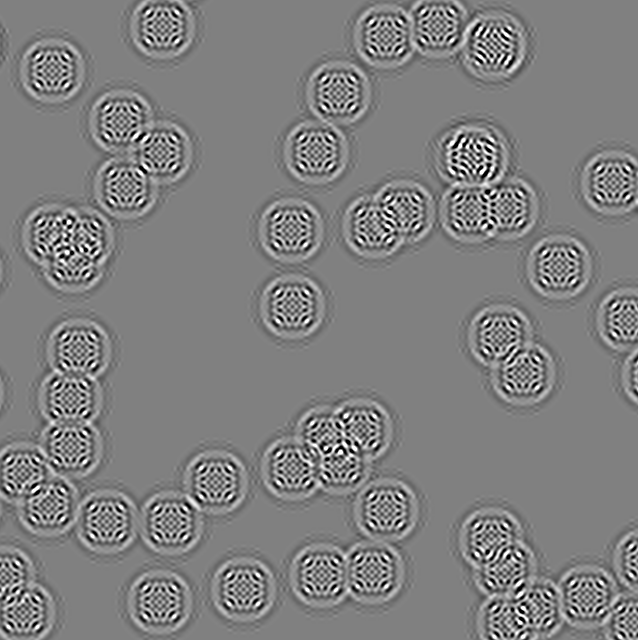
Give the GLSL for this pattern, as a WebGL 1 fragment shader.

```glsl
precision highp float;

uniform vec2 u_resolution;

const float PI = 3.14159265;
const int DROP_COUNT = 62;          // scattered ripples, margin included
const int MODES = 15;               // wave numbers summed per axis
const float CELL = 0.0051;          // lattice spacing, in canvas heights
const float AGE = 11.78;            // time since impact, in lattice units
const float FADE_START = 12.5;      // ripple fades out between these radii
const float FADE_END = 15.0;
const float LONG_WAVE_CUT = 1.6;    // squared frequency below which waves weaken
const float MARGIN = 0.06;          // scatter beyond the canvas edge
const float GAIN = 6.6;             // contrast of the waves
const float SEED = 3.7;
const vec3 REST_COLOR = vec3(0.5);

vec2 hash2(float n) {
    return fract(sin(vec2(n * 127.1, n * 269.5 + 57.3)) * 43758.5453);
}

// Impulse response of the wave equation on a square lattice:
// long waves lead as round rings, short ones linger as a checkerboard.
float ripple(vec2 p) {
    float total = 0.0;
    for (int i = 0; i < MODES; i++) {
        float kx = (float(i) + 0.5) * PI / float(MODES);
        float sx = sin(0.5 * kx);
        float row = 0.0;
        for (int j = 0; j < MODES; j++) {
            float ky = (float(j) + 0.5) * PI / float(MODES);
            float sy = sin(0.5 * ky);
            float omega2 = 4.0 * (sx * sx + sy * sy);
            float strength = omega2 / (omega2 + LONG_WAVE_CUT);
            row += strength * cos(ky * p.y) * cos(sqrt(omega2) * AGE);
        }
        total += row * cos(kx * p.x);
    }
    float fade = 1.0 - smoothstep(FADE_START, FADE_END, length(p));
    return fade * total / float(MODES * MODES);
}

void main() {
    vec2 uv = gl_FragCoord.xy / u_resolution.y;
    vec2 canvas = vec2(u_resolution.x / u_resolution.y, 1.0);

    // Overlapping ripples add up.
    float height = 0.0;
    for (int i = 0; i < DROP_COUNT; i++) {
        vec2 scatter = hash2(float(i) + SEED);
        vec2 center = mix(vec2(-MARGIN), canvas + MARGIN, scatter);
        vec2 p = (uv - center) / CELL;
        if (dot(p, p) < FADE_END * FADE_END) {
            height += ripple(p);
        }
    }

    // The impact pushes down, so the leading crest is dark.
    vec3 color = REST_COLOR - GAIN * height;
    gl_FragColor = vec4(clamp(color, 0.0, 1.0), 1.0);
}
```
